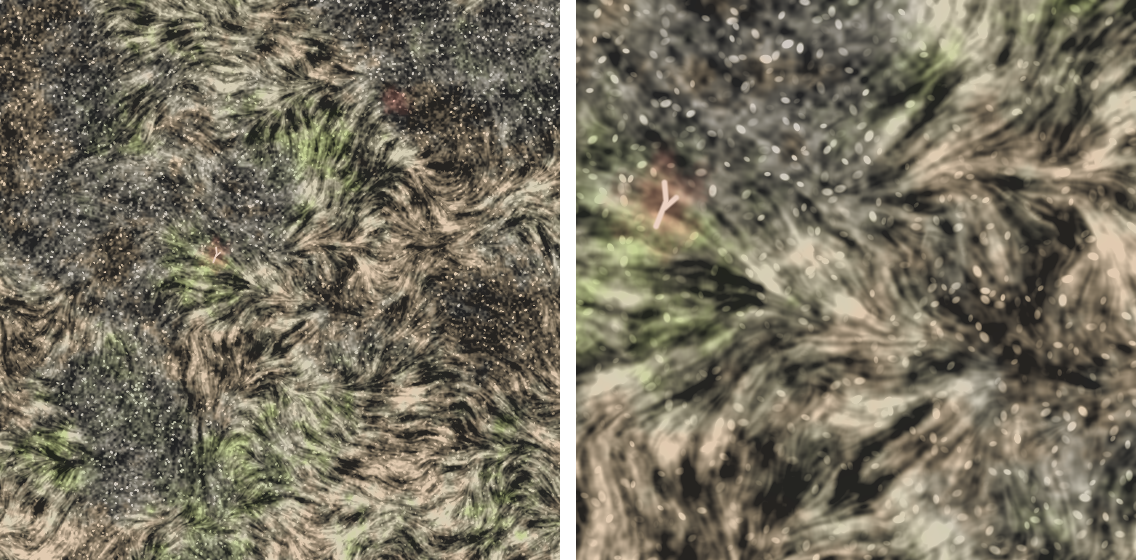
Left: the whole. Right: its middle third, enlarged.
Write a three.js fragment shader that draws this texture.

```glsl
varying vec2 vUv;

#define PATCH_SCALE 4.5
#define TUFT_SCALE 24.0
#define STRAND_LENGTH 0.030
#define STRAND_CONTRAST 2.1
#define FLECK_SCALE 135.0
#define LITTER_SCALE 210.0
#define BASE_TONE 0.475
#define HEATH_SHADE 0.17
#define SHADOW vec3(0.14, 0.14, 0.13)
#define STRAW vec3(0.47, 0.45, 0.37)
#define PALE vec3(0.84, 0.81, 0.71)
#define RUST vec3(0.62, 0.41, 0.36)

float hash(vec2 p) {
  vec3 q = fract(vec3(p.xyx) * 0.1031);
  q += dot(q, q.yzx + 33.33);
  return fract((q.x + q.y) * q.z);
}

float noise(vec2 p) {
  vec2 cell = floor(p);
  vec2 f = fract(p);
  f = f * f * (3.0 - 2.0 * f);
  vec2 e = vec2(0.0, 1.0);
  return mix(mix(hash(cell), hash(cell + e.yx), f.x),
             mix(hash(cell + e.xy), hash(cell + e.yy), f.x), f.y);
}

// Layered noise centred on zero
float fbm(vec2 p) {
  float sum = 0.0;
  float weight = 0.53;
  for (int i = 0; i < 4; i++) {
    sum += weight * (noise(p) - 0.5);
    p = mat2(1.6, 1.2, -1.2, 1.6) * p + 17.3;
    weight *= 0.5;
  }
  return sum;
}

// Noise smeared along the lie of the grass
float strands(vec2 p, vec2 dir) {
  float sum = 0.0;
  for (int i = 0; i < 12; i++) {
    vec2 q = p + dir * STRAND_LENGTH * (float(i) / 11.0 - 0.5);
    sum += 0.5 * noise(q * 115.0) + 0.5 * noise(q * 290.0 + 40.0);
  }
  return sum / 12.0 - 0.5;
}

// Small leaves of random size and brightness, few of them bright
float flecks(vec2 p) {
  vec2 cell = floor(p);
  float brightest = 0.0;
  for (int y = -1; y <= 1; y++) {
    for (int x = -1; x <= 1; x++) {
      vec2 c = cell + vec2(float(x), float(y));
      vec2 offset = p - c - vec2(hash(c + 3.7), hash(c + 81.2));
      float angle = 6.283 * hash(c + 55.1);
      vec2 axis = vec2(cos(angle), sin(angle));
      float d = length(vec2(dot(offset, axis), 1.5 * dot(offset, vec2(-axis.y, axis.x))));
      float radius = mix(0.35, 0.65, hash(c + 19.4));
      float shade = pow(hash(c + 7.9), 4.0);
      brightest = max(brightest, shade * smoothstep(radius, radius * 0.45, d));
    }
  }
  return brightest;
}

float segment(vec2 p, vec2 a, vec2 b) {
  vec2 ab = b - a;
  return length(p - a - ab * clamp(dot(p - a, ab) / dot(ab, ab), 0.0, 1.0));
}

void main() {
  vec2 uv = vUv;
  vec2 warped = uv + 0.05 * vec2(fbm(uv * 13.0), fbm(uv * 13.0 + 60.0));

  // Dark heath gathers at both sides, pale grass in the middle
  float side = smoothstep(0.18, 0.42, abs(uv.x - 0.46)) * smoothstep(0.08, 0.4, uv.y);
  float heath = smoothstep(-0.03, 0.19, 0.15 * side - fbm(warped * PATCH_SCALE + 5.0));

  // Wind-laid grass and its tufts
  float angle = 0.35 + 3.6 * (noise(warped * 8.0 + 9.0) - 0.5) + 2.2 * fbm(uv * 26.0);
  vec2 dir = vec2(cos(angle), sin(angle));
  float grass = STRAND_CONTRAST * strands(uv, dir);
  float tuft = fbm(warped * vec2(0.8, 1.2) * TUFT_SCALE);

  // Tone
  float fleck = flecks(uv * FLECK_SCALE);
  float litter = noise(uv * LITTER_SCALE) - 0.5;
  float tone = BASE_TONE - HEATH_SHADE * heath;
  tone += grass * mix(1.0, 0.35, heath) + tuft * mix(0.75, 0.4, heath);
  tone += litter * mix(0.22, 0.36, heath) + fleck * mix(0.28, 0.6, heath);
  tone += 0.25 * fbm(uv * 9.0 + 31.0);

  vec3 color = mix(SHADOW, STRAW, clamp((tone - 0.14) / 0.31, 0.0, 1.0));
  color = mix(color, PALE, clamp((tone - 0.45) / 0.37, 0.0, 1.0));

  // Green, brown and slate tints
  float hue = fbm(warped * 5.5 + 73.0) + 0.4 * fbm(uv * 45.0 + 12.0);
  float green = smoothstep(0.0, 0.22, hue + 0.09 * (0.5 - uv.y)) * (1.0 - 0.6 * heath);
  float brown = smoothstep(0.0, 0.2, -hue);
  color *= mix(vec3(1.0), vec3(0.93, 1.02, 0.82), green);
  color *= mix(vec3(1.0), vec3(1.05, 0.98, 0.97), brown);
  color *= mix(vec3(1.0), vec3(0.97, 0.98, 1.08), heath * (1.0 - brown));

  // Rusty shrubs, the first with a bare forked twig
  for (int i = 0; i < 2; i++) {
    vec2 p = uv - vec2(0.385, 0.545) - float(i) * vec2(0.325, 0.275);
    float shrub = smoothstep(0.036, 0.006, length(p) + 0.035 * fbm(uv * 70.0));
    color = mix(color, RUST * (0.55 + tone), 0.6 * shrub);
    if (i == 0) {
      float twig = min(segment(p, vec2(-0.004, -0.013), vec2(0.002, 0.002)),
                       segment(p, vec2(0.002, 0.002), vec2(0.001, 0.013)));
      twig = min(twig, segment(p, vec2(0.0, -0.003), vec2(0.008, 0.004)));
      color = mix(color, vec3(0.92, 0.82, 0.76), smoothstep(0.0025, 0.0008, twig));
    }
  }

  gl_FragColor = vec4(clamp(color, 0.0, 1.0), 1.0);
}
```
